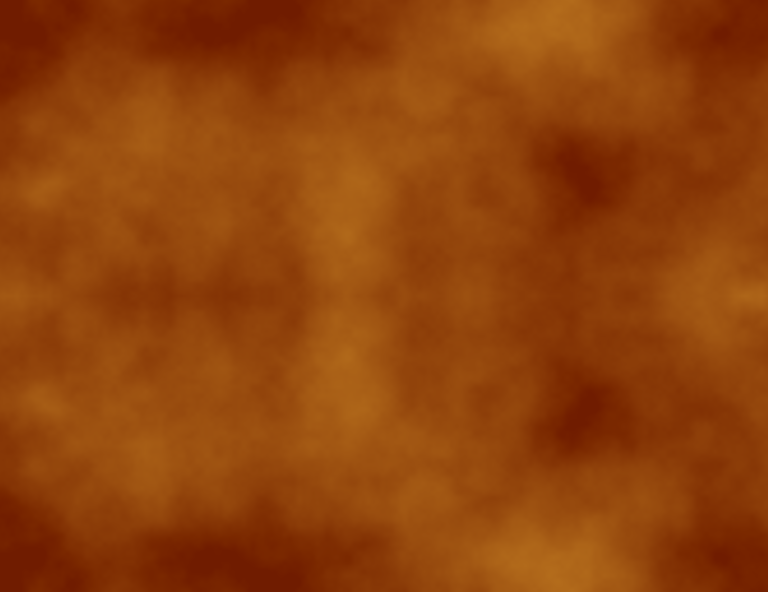
Reproduce this texture procedurally as a Shadertoy shader.

```glsl
// Soft amber clouds, mirrored about the horizontal middle line.

const vec3  DARK_RUST     = vec3(0.44, 0.11, -0.02);
const vec3  BRIGHT_AMBER  = vec3(0.76, 0.49, 0.135);
const float CELLS_PER_HEIGHT = 4.0;   // size of the broadest clouds
const int   FINE_LAYERS   = 5;
const float LAYER_GAIN    = 0.52;     // weight of each finer layer
const float MEAN_TONE     = 0.40;
const float CONTRAST      = 1.40;

// Evenly spread values, so the broad clouds keep a balanced tone.
float broadValue(vec2 cell) {
    return fract(0.82 + 0.15 * cell.x + 0.37 * cell.x * cell.x
                 + cell.y * (0.61 + 0.80 * cell.x));
}

float hash(vec2 cell) {
    vec3 p = fract(vec3(cell.xyx) * 0.1031);
    p += dot(p, p.yzx + 33.33);
    return fract((p.x + p.y) * p.z);
}

// Smooth blend of four corner values.
float blendCorners(vec4 corners, vec2 f) {
    f = f * f * (3.0 - 2.0 * f);
    vec2 rows = mix(corners.xz, corners.yw, f.x);
    return mix(rows.x, rows.y, f.y);
}

float broadNoise(vec2 p) {
    vec2 c = floor(p);
    vec4 corners = vec4(broadValue(c), broadValue(c + vec2(1, 0)),
                        broadValue(c + vec2(0, 1)), broadValue(c + 1.0));
    return blendCorners(corners, p - c);
}

float fineNoise(vec2 p) {
    vec2 c = floor(p);
    vec4 corners = vec4(hash(c), hash(c + vec2(1, 0)),
                        hash(c + vec2(0, 1)), hash(c + 1.0));
    return blendCorners(corners, p - c);
}

// Broad clouds plus ever finer layers, normalised to 0..1.
float clouds(vec2 p) {
    float sum = broadNoise(p);
    float total = 1.0;
    float weight = 1.0;
    for (int i = 0; i < FINE_LAYERS; i++) {
        p = p * 2.0 + vec2(17.3, 9.4);
        weight *= LAYER_GAIN;
        sum += weight * fineNoise(p);
        total += weight;
    }
    return sum / total;
}

void mainImage(out vec4 fragColor, in vec2 fragCoord) {
    vec2 uv = fragCoord / iResolution.y;
    vec2 mirrored = vec2(uv.x, abs(uv.y - 0.5));

    float tone = MEAN_TONE + CONTRAST * (clouds(mirrored * CELLS_PER_HEIGHT) - 0.5);
    vec3 color = mix(DARK_RUST, BRIGHT_AMBER, clamp(tone, 0.0, 1.0));
    fragColor = vec4(max(color, 0.0), 1.0);
}
```
